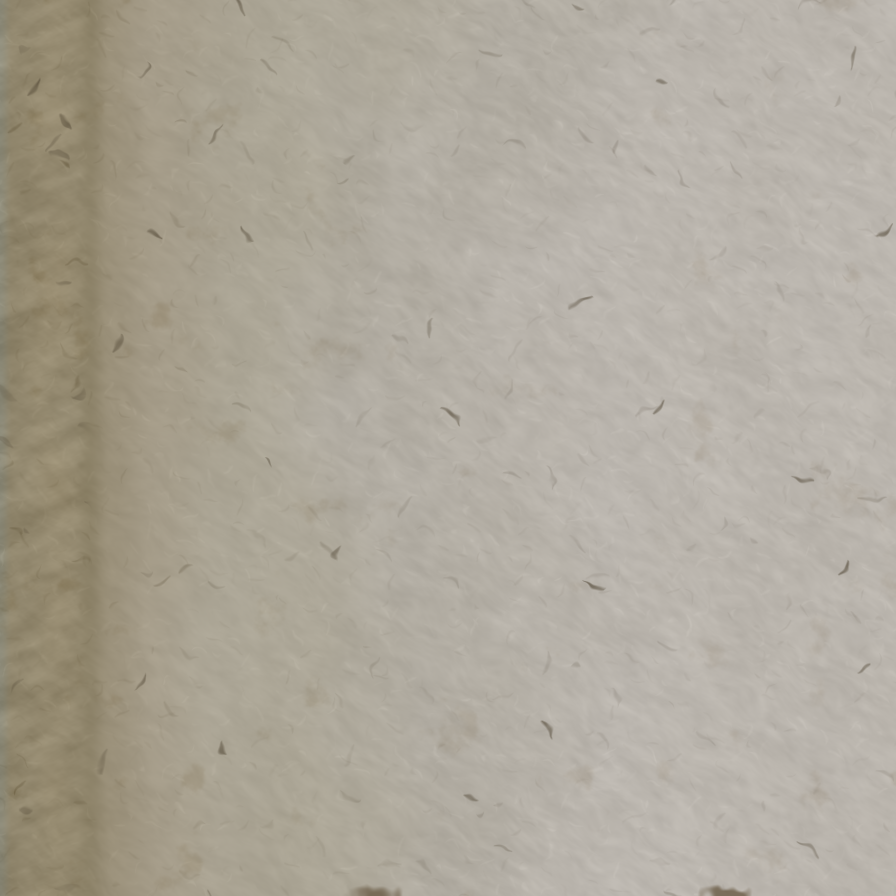
This texture is drawn by a WebGL 1 fragment shader. Its source:

```glsl
precision highp float;
// Aged handmade paper: a warm grey sheet that darkens to an olive, folded left margin.
// Smooth tone ramps are warped by noise, then slanted pulp grain and layers of
// ragged fibres are scattered over jittered grids, from pale pulp to dark flecks.

uniform vec2 u_resolution;

float hash(vec2 p) {
  return fract(sin(dot(p, vec2(127.1, 311.7))) * 43758.5453);
}

float noise(vec2 p) {
  vec2 i = floor(p), f = fract(p);
  f = f * f * (3.0 - 2.0 * f);
  return mix(mix(hash(i), hash(i + vec2(1.0, 0.0)), f.x),
             mix(hash(i + vec2(0.0, 1.0)), hash(i + 1.0), f.x), f.y);
}

float fbm(vec2 p) {
  float sum = 0.0, amp = 0.5;
  for (int i = 0; i < 4; i++) {
    sum += amp * noise(p);
    p = mat2(0.8, 0.6, -0.6, 0.8) * p * 2.03 + 17.3;
    amp *= 0.5;
  }
  return sum / 0.9375;
}

// Coverage of short bent fibres; size is half length and half width in cells.
float fibres(vec2 uv, float cells, float density, vec2 size, float seed) {
  // A small warp makes the strokes ragged
  vec2 ragged = vec2(noise(uv * 95.0 + seed), noise(uv * 95.0 + seed + 40.0)) - 0.5;
  vec2 p = (uv + 0.007 * ragged) * cells, home = floor(p);
  float blur = 0.0011 * cells + cells / u_resolution.y * 0.4;
  float cover = 0.0;
  for (int j = -1; j <= 1; j++) {
    for (int i = -1; i <= 1; i++) {
      vec2 id = home + vec2(float(i), float(j));
      vec2 key = id + seed;
      vec2 centre = id + vec2(hash(key + 3.1), hash(key + 7.7));
      // Mostly falling to the right, with a share rising
      float angle = -0.55 + 1.3 * (hash(key + 11.3) - 0.5);
      angle += 1.4 * step(0.65, hash(key + 13.9));
      float c = cos(angle), s = sin(angle);
      vec2 q = mat2(c, -s, s, c) * (p - centre);
      float halfLen = size.x * mix(0.3, 1.0, hash(key + 19.5));
      float along = q.x / halfLen;
      q.y += (hash(key + 23.7) - 0.5) * 0.7 * halfLen * along * along;
      float width = size.y * (1.0 - 0.6 * min(along * along, 1.0));
      float d = length(vec2(max(abs(q.x) - halfLen, 0.0), q.y)) - width;
      float ink = mix(0.25, 1.0, hash(key + 29.1)) * step(hash(key + 31.9), density);
      cover = max(cover, ink * (1.0 - smoothstep(-blur, blur, d)));
    }
  }
  return cover * mix(0.55, 1.0, noise(uv * 130.0 + seed));
}

// Sheet tone, ramping from the stained margin to the pale right side
vec3 sheetTone(vec2 uv) {
  float drift = fbm(uv * vec2(5.0, 3.5) + 4.0) - 0.5;
  float x = uv.x + smoothstep(0.08, 0.4, uv.x) * drift * 0.22;
  x -= 0.16 * smoothstep(0.62, 1.05, uv.y) * smoothstep(0.15, 0.6, uv.x);
  vec3 tone = mix(vec3(0.565, 0.525, 0.425), vec3(0.60, 0.56, 0.47), smoothstep(0.09, 0.125, x));
  tone = mix(tone, vec3(0.645, 0.61, 0.535), smoothstep(0.11, 0.18, x));
  tone = mix(tone, vec3(0.675, 0.652, 0.59), smoothstep(0.16, 0.28, x));
  tone = mix(tone, vec3(0.695, 0.675, 0.635), smoothstep(0.28, 0.46, x));
  return mix(tone, vec3(0.73, 0.71, 0.68), smoothstep(0.44, 0.70, x));
}

void main() {
  vec2 uv = gl_FragCoord.xy / u_resolution.y;
  float margin = 1.0 - smoothstep(0.085, 0.105, uv.x);
  vec3 color = sheetTone(uv);

  // Fold line, pale ridge inside the margin, and the cool outer edge
  float fold = exp(-pow((uv.x - 0.103) / 0.011, 2.0));
  color -= vec3(0.03, 0.03, 0.034) * fold * mix(0.3, 1.0, noise(vec2(2.0, uv.y * 4.0)));
  float ridge = exp(-pow((uv.x - 0.06) / 0.03, 2.0));
  color += vec3(0.05, 0.04, 0.03) * ridge * (fbm(uv * vec2(12.0, 9.0)) - 0.2);
  color = mix(vec3(0.55, 0.54, 0.47), color, smoothstep(0.0, 0.014, uv.x));

  // Faint vertical bands and cloudy mottling
  color += 0.012 * (noise(vec2(uv.x * 34.0, uv.y * 2.5)) - 0.5);
  color += vec3(0.022, 0.024, 0.03) * (fbm(uv * 13.0 + 31.0) - 0.5);

  // Pulp grain falling to the right, crisper on the pale side
  vec2 slant = mat2(0.83, 0.56, -0.56, 0.83) * uv;
  slant += 0.012 * vec2(noise(uv * 30.0), noise(uv * 30.0 + 9.0));
  float grain = fbm(slant * vec2(42.0, 100.0)) - 0.5;
  float fine = noise(slant * vec2(95.0, 210.0) + 60.0) - 0.5;
  color += mix(0.7, 1.0, smoothstep(0.2, 0.6, uv.x)) * (0.068 * grain + 0.018 * fine);
  float wrinkle = fbm(vec2(uv.x * 26.0, uv.y * 66.0 - uv.x * 25.0));
  color += margin * 0.11 * (wrinkle - 0.5);

  // A few soft brown stains
  float stain = smoothstep(0.72, 0.88, noise(uv * 23.0 + 8.0) * 0.65 + 0.35 * fbm(uv * 55.0));
  color -= vec3(0.035, 0.043, 0.055) * stain;

  // Pulp fibres, pale and shaded
  color += 0.03 * fibres(uv, 46.0, 0.6, vec2(0.42, 0.07), 5.0);
  color -= vec3(0.042, 0.045, 0.048) * fibres(uv, 42.0, 0.45, vec2(0.40, 0.06), 47.0);
  color -= vec3(0.095, 0.1, 0.105) * fibres(uv, 22.0, 0.22, vec2(0.28, 0.045), 83.0);

  // Sparse dark flecks, denser in the margin
  vec3 bark = vec3(0.31, 0.27, 0.20);
  color = mix(color, bark, 0.72 * fibres(uv, 10.0, 0.30, vec2(0.14, 0.021), 129.0));
  color = mix(color, bark, 0.6 * margin * fibres(uv, 18.0, 0.35, vec2(0.25, 0.07), 171.0));

  // Brown nicks along the bottom edge
  for (int i = 0; i < 2; i++) {
    vec2 nick = (uv - vec2(0.42 + 0.39 * float(i), 0.0)) / vec2(0.028, 0.011);
    float rough = length(nick) + 0.8 * (noise(uv * 110.0) - 0.5);
    color = mix(color, vec3(0.40, 0.34, 0.25), 0.75 * (1.0 - smoothstep(0.4, 1.1, rough)));
  }

  gl_FragColor = vec4(color, 1.0);
}
```
